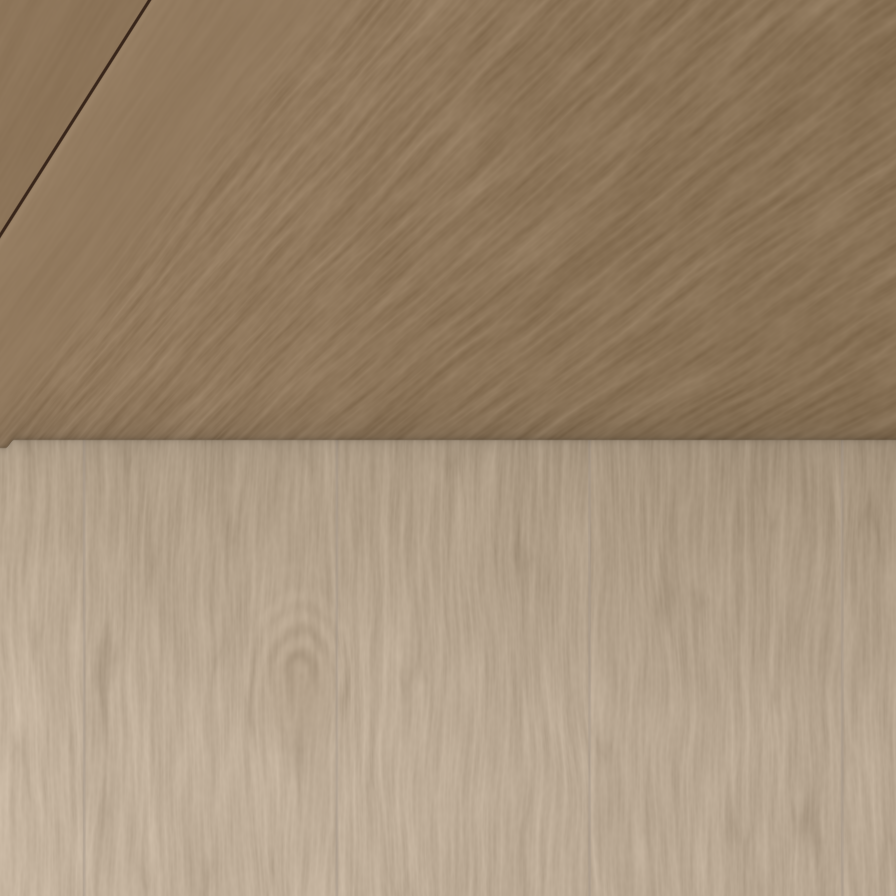
Give the GLSL for this texture, as a Shadertoy shader.

```glsl
vec2 hash2(vec2 p) {
    vec3 q = fract(vec3(p.xyx) * vec3(0.1031, 0.1030, 0.0973));
    q += dot(q, q.yzx + 33.33);
    return fract((q.xx + q.yz) * q.zy);
}

// Distance to the nearest scattered point, centred near zero
float cell(vec2 p) {
    vec2 id = floor(p), f = fract(p);
    float nearest = 2.0;
    for (int y = -1; y <= 1; y++)
        for (int x = -1; x <= 1; x++) {
            vec2 o = vec2(x, y);
            nearest = min(nearest, length(o + hash2(id + o) - f));
        }
    return nearest - 0.45;
}

// Layered sines, roughly -1 to 1
float waves(vec2 p) {
    float sum = 0.0, amp = 0.5;
    for (int i = 0; i < 4; i++) {
        sum += amp * sin(p.x + 1.7 * sin(p.y + float(i))) * cos(0.8 * p.y + 0.6 * p.x);
        p = mat2(1.5, 0.9, -0.9, 1.5) * p + 2.3;
        amp *= 0.6;
    }
    return sum;
}

// Dark board with grain fanning out from a distant pivot
vec3 darkBoard(vec2 uv) {
    vec2 ray = uv - vec2(-0.71, -0.38);
    float angle = atan(ray.y, ray.x), r = length(ray);
    angle += 0.003 * waves(vec2(angle * 25.0, r * 7.0));
    float rough = 1.0 - 0.75 * smoothstep(0.88, 0.93, angle);

    float fibre = 0.065 * cell(vec2(angle * 150.0, r * 7.0))
                + 0.045 * cell(vec2(angle * 290.0 + 40.0, r * 16.0))
                + 0.020 * cell(vec2(angle * 220.0, r * 75.0));
    float bands = 0.012 * waves(vec2(angle * 55.0, r * 2.5))
                + 0.008 * waves(vec2(angle * 130.0, r * 3.0));
    vec3 col = mix(vec3(0.575, 0.480, 0.372), vec3(0.535, 0.446, 0.338),
                   smoothstep(0.2, 1.0, uv.x + 0.25 * (1.0 - uv.y)));
    col += fibre * rough + bands;

    // Narrow gap between the two boards
    float gap = dot(uv - vec2(0.0, 0.737), vec2(0.844, -0.536));
    col -= 0.022 * smoothstep(0.002, -0.002, gap);
    col += 0.025 * exp(-pow((gap - 0.004) / 0.003, 2.0));
    return mix(col, vec3(0.20, 0.13, 0.09), 0.95 * smoothstep(0.0026, 0.0008, abs(gap)));
}

// Pale upright planks
vec3 palePlanks(vec2 uv) {
    float plankX = (uv.x - 0.094) / 0.282;
    float plank = floor(plankX);
    float seam = abs(plankX - floor(plankX + 0.5)) * 0.282;

    // Grain parts around a knot
    vec2 k = (uv - vec2(0.335, 0.245)) * vec2(1.0, 0.65);
    float knot = exp(-dot(k, k) * 420.0);
    vec2 g = uv + vec2(plank * 3.7, plank * 1.9);
    g.x += 0.010 * waves(vec2(g.x * 13.0, g.y * 6.0)) - 0.5 * k.x * knot;

    float fibre = 0.055 * cell(vec2(g.x * 95.0, g.y * 6.0))
                + 0.045 * cell(vec2(g.x * 210.0 + 9.0, g.y * 13.0))
                + 0.018 * cell(g * vec2(240.0, 90.0));
    float streaks = 0.013 * waves(vec2(g.x * 50.0, g.y * 4.0))
                  + 0.010 * waves(vec2(g.x * 120.0, g.y * 7.0));
    float figure = smoothstep(0.18, 0.5, cell(vec2(g.x * 42.0, g.y * 8.0)));

    vec3 col = mix(vec3(0.755, 0.687, 0.605), vec3(0.690, 0.620, 0.532), smoothstep(0.12, 0.52, uv.y));
    col -= 0.035 * smoothstep(0.25, 1.0, uv.x);
    col += 0.025 * smoothstep(0.12, 0.0, uv.x);
    col += fibre + streaks - 0.04 * figure;

    // Arched rings, strongest above the knot
    float rings = sin(length(k) * 340.0 + 1.5 * waves(uv * 30.0));
    col += 0.035 * rings * knot * smoothstep(-0.015, 0.02, k.y);
    col -= vec3(0.030, 0.034, 0.038) * knot;

    // Faint grey plank joints
    col = mix(col, vec3(0.64, 0.59, 0.545), 0.45 * smoothstep(0.0025, 0.0005, seam));
    return col + 0.012 * exp(-pow((seam - 0.005) / 0.003, 2.0));
}

void mainImage(out vec4 fragColor, in vec2 fragCoord) {
    vec2 uv = fragCoord / iResolution.xy;
    float px = 1.0 / iResolution.y;

    // The edge dips slightly at the far left
    float edge = 0.509 - 0.009 * smoothstep(0.016, 0.006, uv.x);
    float h = uv.y - edge;

    vec3 upper = darkBoard(uv);
    upper *= 1.0 - 0.10 * exp(-max(h, 0.0) * 35.0);
    upper *= 1.0 - 0.16 * exp(-max(h, 0.0) * 350.0);

    vec3 lower = palePlanks(uv);
    lower *= 1.0 - 0.07 * exp(min(h, 0.0) * 70.0);
    lower *= 1.0 - 0.08 * exp(min(h, 0.0) * 400.0);

    vec3 col = mix(lower, upper, smoothstep(-px, px, h));
    fragColor = vec4(clamp(col, 0.0, 1.0), 1.0);
}
```
